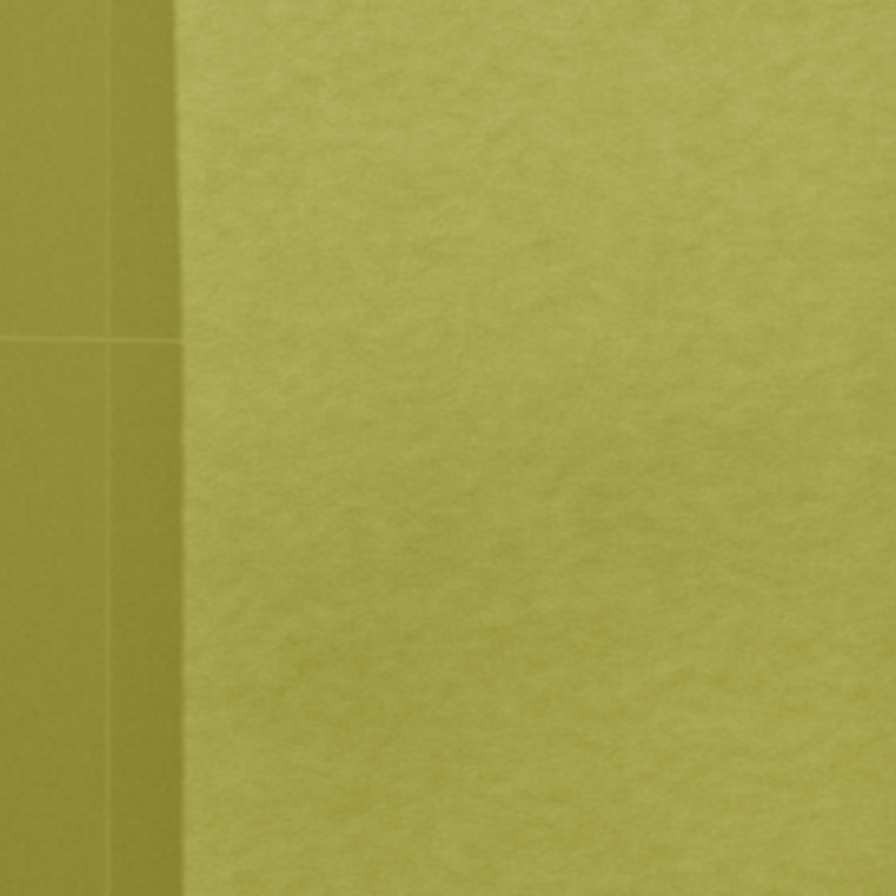
Reproduce this texture procedurally as a WebGL 1 fragment shader.

```glsl
precision highp float;

uniform vec2 u_resolution;

const vec3 CLOTH_TOP = vec3(0.676, 0.668, 0.338);
const vec3 CLOTH_LOW = vec3(0.640, 0.630, 0.290);
const vec3 TILE_TOP = vec3(0.590, 0.570, 0.232);
const vec3 TILE_LOW = vec3(0.558, 0.538, 0.208);
const vec3 GROUT = vec3(0.635, 0.615, 0.290);
const vec3 FIBRE_TINT = vec3(0.90, 0.90, 1.15);
const float EDGE_X = 0.2045;
const float EDGE_BEND = 0.010;
const float EDGE_SOFT = 0.0065;
const float EDGE_FUZZ = 0.0035;
const float SEAM_X = 0.1205;
const float SEAM_Y = 0.623;
const float SEAM_TILT = -0.018;
const float SEAM_WIDTH = 0.0034;
const float CLOUD_AMOUNT = 0.036;
const float FIBRE_AMOUNT = 0.072;
const float GRAIN_AMOUNT = 0.030;
const float TILE_GRAIN = 0.020;

vec2 randomGradient(vec2 cell) {
  vec2 k = vec2(dot(cell, vec2(127.1, 311.7)), dot(cell, vec2(269.5, 183.3)));
  return 2.0 * fract(sin(k) * 43758.545) - 1.0;
}

float gradientNoise(vec2 p) {
  vec2 i = floor(p);
  vec2 f = p - i;
  vec2 u = f * f * f * (f * (f * 6.0 - 15.0) + 10.0);
  vec2 e = vec2(1.0, 0.0);
  float a = dot(randomGradient(i), f);
  float b = dot(randomGradient(i + e.xy), f - e.xy);
  float c = dot(randomGradient(i + e.yx), f - e.yx);
  float d = dot(randomGradient(i + e.xx), f - e.xx);
  return mix(mix(a, b, u.x), mix(c, d, u.x), u.y);
}

float fbm(vec2 p) {
  float sum = 0.0;
  float weight = 0.5;
  for (int i = 0; i < 4; i++) {
    sum += weight * gradientNoise(p);
    p = mat2(1.94, 0.36, -0.36, 1.94) * p + 17.3;
    weight *= 0.6;
  }
  return sum;
}

float blob(vec2 p, vec2 centre, vec2 size) {
  vec2 d = (p - centre) / size;
  return exp(-dot(d, d));
}

float seam(float dist) {
  return exp(-dist * dist / (SEAM_WIDTH * SEAM_WIDTH));
}

vec3 clothColor(vec2 p, float inside) {
  vec3 color = mix(CLOTH_LOW, CLOTH_TOP, smoothstep(0.2, 1.0, p.y));

  // Broad light and shade
  float shade = -0.020 * blob(p, vec2(0.38, 0.27), vec2(0.20, 0.16));
  shade -= 0.014 * blob(p, vec2(0.72, 0.43), vec2(0.22, 0.12));
  shade += 0.014 * blob(p, vec2(0.92, 0.16), vec2(0.22, 0.22));
  shade += 0.014 * exp(-max(inside, 0.0) / 0.04);
  shade -= 0.010 * smoothstep(0.94, 1.0, p.x);

  // Slanting clouds and short felted fibres
  vec2 slanted = vec2(p.x + 0.2 * p.y, p.y - 0.18 * p.x);
  vec2 warp = 0.02 * vec2(gradientNoise(p * 9.0), gradientNoise(p * 9.0 + 31.0));
  warp += 0.006 * vec2(gradientNoise(p * 34.0 + 7.0), gradientNoise(p * 34.0 + 71.0));
  float clouds = fbm((slanted + warp) * vec2(8.0, 15.0));
  float fibres = fbm((slanted + warp) * vec2(30.0, 54.0) + 53.0);
  float grain = gradientNoise(p * vec2(135.0, 175.0));
  float nap = CLOUD_AMOUNT * clouds + FIBRE_AMOUNT * fibres + GRAIN_AMOUNT * grain;
  return color + shade + nap * FIBRE_TINT;
}

vec3 tileColor(vec2 p, float inside) {
  vec3 color = mix(TILE_LOW, TILE_TOP, smoothstep(0.0, 1.0, p.y));
  color -= 0.012 * smoothstep(SEAM_X - 0.006, SEAM_X + 0.010, p.x);
  color -= 0.012 * exp(min(inside, 0.0) / 0.025);
  color += TILE_GRAIN * gradientNoise(p * 140.0) + 0.016 * fbm(p * 40.0);

  // Crossing grout seams, worn unevenly
  float wear = 1.0 + 0.6 * gradientNoise(p * 26.0 + 11.0);
  float upright = 0.38 * wear * seam(p.x - SEAM_X);
  float level = 0.72 * wear * seam(p.y - SEAM_Y - SEAM_TILT * p.x);
  return mix(color, GROUT, clamp(max(upright, level), 0.0, 1.0));
}

void main() {
  vec2 p = gl_FragCoord.xy / u_resolution;

  // Soft, slightly bowed and fuzzy cloth edge
  float edge = EDGE_X - EDGE_BEND * smoothstep(0.55, 1.05, p.y);
  edge += EDGE_FUZZ * fbm(vec2(p.y * 48.0, 4.5));
  float inside = p.x - edge;
  float cover = smoothstep(-EDGE_SOFT, EDGE_SOFT, inside);

  vec3 color = mix(tileColor(p, inside), clothColor(p, inside), cover);
  gl_FragColor = vec4(color, 1.0);
}
```
